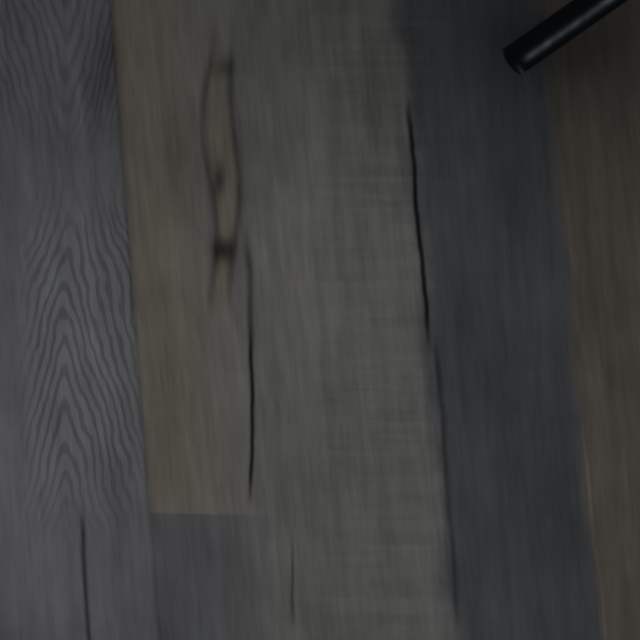
This texture is drawn by a WebGL 1 fragment shader. Its source:

```glsl
precision highp float;
uniform vec2 u_resolution;

float hash(vec2 p) {
  p = fract(p * vec2(0.1031, 0.1137));
  p += dot(p, p.yx + 33.33);
  return fract((p.x + p.y) * p.x * 17.3);
}

float noise(vec2 p) {
  vec2 i = floor(p), f = fract(p);
  f = f * f * (3.0 - 2.0 * f);
  return mix(mix(hash(i), hash(i + vec2(1.0, 0.0)), f.x),
             mix(hash(i + vec2(0.0, 1.0)), hash(i + vec2(1.0)), f.x), f.y);
}

// Layered noise centred on zero
float fbm(vec2 p) {
  float sum = 0.0, amp = 0.5;
  for (int i = 0; i < 4; i++) {
    sum += amp * (noise(p) - 0.5);
    p = p * 2.03 + 17.7;
    amp *= 0.5;
  }
  return sum;
}

// Soft window that is 1 between lo and hi
float band(float v, float lo, float hi, float soft) {
  return smoothstep(lo - soft, lo + soft, v) * (1.0 - smoothstep(hi - soft, hi + soft, v));
}

float line(float d, float width) {
  return exp(-d * d / (width * width));
}

float spot(vec2 p, vec2 centre, vec2 size) {
  vec2 d = (p - centre) / size;
  return exp(-dot(d, d));
}

// Nested pointed arches of flat-sawn grain
float cathedral(vec2 p, float axis) {
  float dx = p.x - axis + 0.035 * fbm(p * vec2(14.0, 9.0));
  float rise = p.y + sqrt(dx * dx * 16.0 + 0.002);
  float wave = sin(rise * 125.0 + 9.0 * fbm(p * vec2(22.0, 7.0)));
  return smoothstep(-0.3, 0.9, wave) - 0.45;
}

// Pale heartwood streak: x is the fill, y the dark rim
vec2 heartStreak(vec2 p) {
  float centre = 0.347 + 0.018 * (0.75 - p.y) + 0.006 * sin(p.y * 21.0);
  float halfWidth = 0.019 + 0.006 * sin(p.y * 17.0 + 1.0);
  float d = abs(p.x - centre) - halfWidth;
  float span = band(p.y, 0.52, 0.93, 0.06);
  return span * vec2(1.0 - smoothstep(-0.006, 0.004, d), line(d, 0.006));
}

// Thin split in the wood with a wandering course
float crack(vec2 p, float x, float lo, float hi, float width) {
  float wander = 0.012 * fbm(vec2(p.y * 9.0, x * 40.0));
  return line(p.x - x - wander, width) * band(p.y, lo, hi, 0.035);
}

// Round bar seen from above: colour in rgb, coverage in a
vec4 metalBar(vec2 p, vec2 end, vec2 dir, float radius) {
  vec2 q = p - end;
  float along = dot(q, dir);
  float across = dot(q, vec2(-dir.y, dir.x));
  float edge = max(abs(across) - radius, -along - 0.006 * (1.0 - across * across / (radius * radius)));
  float shine = line(across + 0.008, 0.006) * smoothstep(0.008, 0.03, along);
  shine *= 0.75 + 0.5 * noise(p * 90.0);
  float rim = line(along - 0.004, 0.004) * smoothstep(0.0, -radius, across);
  vec3 color = vec3(0.022, 0.028, 0.034) + vec3(0.17, 0.18, 0.19) * (shine + 0.6 * rim);
  return vec4(color, 1.0 - smoothstep(-0.002, 0.003, edge));
}

void main() {
  vec2 p = gl_FragCoord.xy / u_resolution;
  vec2 wood = vec2(p.x + 0.09 * p.y, p.y);
  float ragged = fbm(wood * vec2(30.0, 12.0));

  // Plank masks
  float afterLeft = smoothstep(0.247, 0.253, p.x + 0.077 * p.y);
  float inHeart = afterLeft * (1.0 - smoothstep(0.32, 0.43, wood.x + 0.06 * ragged));
  float inDark = smoothstep(0.685, 0.735, wood.x + 0.05 * ragged);
  float inRight = smoothstep(0.925, 0.95, wood.x + 0.025 * ragged);

  // Plank tones
  vec3 coolGrey = vec3(0.262, 0.264, 0.272);
  vec3 midGrey = vec3(0.272, 0.270, 0.266);
  vec3 tanGrey = vec3(0.282, 0.270, 0.248);
  vec3 slate = vec3(0.183, 0.188, 0.197);
  vec3 umber = vec3(0.225, 0.212, 0.194);
  vec3 color = mix(coolGrey, midGrey, afterLeft);
  color = mix(color, tanGrey, inHeart * smoothstep(0.12, 0.25, p.y));
  color = mix(color, slate, inDark);
  color = mix(color, umber, inRight);

  // Butt joint across the second plank
  float below = 1.0 - smoothstep(0.195, 0.201, p.y + 0.02 * (p.x - 0.25));
  float jointSpan = afterLeft * (1.0 - smoothstep(0.32, 0.46, p.x));
  color = mix(color, vec3(0.228, 0.230, 0.236), below * jointSpan);

  // Grain, stains and saw marks
  float fibre = fbm(wood * vec2(75.0, 5.0));
  float fine = fbm(wood * vec2(190.0, 22.0));
  float stain = fbm(wood * vec2(9.0, 4.0) + 5.0);
  float mottling = fbm(wood * vec2(24.0, 15.0));
  float sawMarks = fbm(p * vec2(8.0, 110.0)) * band(p.x, 0.5, 0.7, 0.06);
  float shade = 1.0 + 0.20 * fibre + 0.14 * fine + 0.32 * stain + 0.16 * mottling + 0.14 * sawMarks;
  float archZone = (1.0 - afterLeft) * band(p.y, 0.22, 0.66, 0.10) * band(p.x, 0.045, 0.215, 0.025);
  shade -= 0.19 * archZone * cathedral(p, 0.105);
  float upperZone = (1.0 - afterLeft) * smoothstep(0.72, 0.9, p.y);
  shade -= 0.12 * upperZone * cathedral(vec2(p.x, 1.6 - p.y), 0.1);

  // Heartwood streak and knots
  vec2 heart = heartStreak(p);
  color = mix(color, vec3(0.305, 0.290, 0.255), 0.7 * heart.x);
  shade -= 0.23 * heart.y;
  shade -= 0.38 * spot(p, vec2(0.343, 0.72), vec2(0.008, 0.025));
  shade -= 0.50 * spot(p, vec2(0.350, 0.61), vec2(0.016, 0.018));
  shade -= 0.25 * spot(p, vec2(0.352, 0.895), vec2(0.018, 0.016));
  shade -= 0.28 * spot(p, vec2(0.165, 0.90), vec2(0.022, 0.09));

  // Seams and splits
  shade -= 0.14 * line(p.x + 0.077 * p.y - 0.249, 0.004);
  shade -= 0.68 * crack(p, 0.394 - 0.02 * abs(p.y - 0.3), 0.23, 0.47, 0.0033);
  shade -= 0.30 * crack(p, 0.393 - 0.04 * (p.y - 0.45), 0.46, 0.62, 0.005);
  shade -= 0.72 * crack(p, 0.712 - 0.088 * p.y, 0.48, 0.82, 0.0038);
  shade -= 0.30 * crack(p, 0.719 - 0.08 * p.y, 0.04, 0.45, 0.005);
  shade -= 0.42 * crack(p, 0.138 - 0.06 * p.y, -0.1, 0.19, 0.004);
  shade -= 0.28 * crack(p, 0.456, 0.04, 0.15, 0.003);
  shade += 0.25 * line(wood.x - 0.943, 0.004) * smoothstep(0.0, 0.25, fibre + 0.1) * (1.0 - p.y);

  // Room light fades toward the top and the right corner
  float light = 1.06 - 0.20 * smoothstep(0.55, 1.05, p.y);
  light -= 0.22 * smoothstep(0.5, 1.0, p.y) * smoothstep(0.45, 0.95, p.x);
  light += 0.06 * spot(p, vec2(0.47, 0.62), vec2(0.12, 0.3));
  color *= max(shade, 0.15) * light;

  // Metal bar with its soft shadow
  color *= 1.0 - 0.3 * spot(p, vec2(0.86, 0.93), vec2(0.10, 0.06));
  vec4 bar = metalBar(p, vec2(0.80, 0.903), normalize(vec2(0.8, 0.56)), 0.024);
  gl_FragColor = vec4(mix(color, bar.rgb, bar.a), 1.0);
}
```
